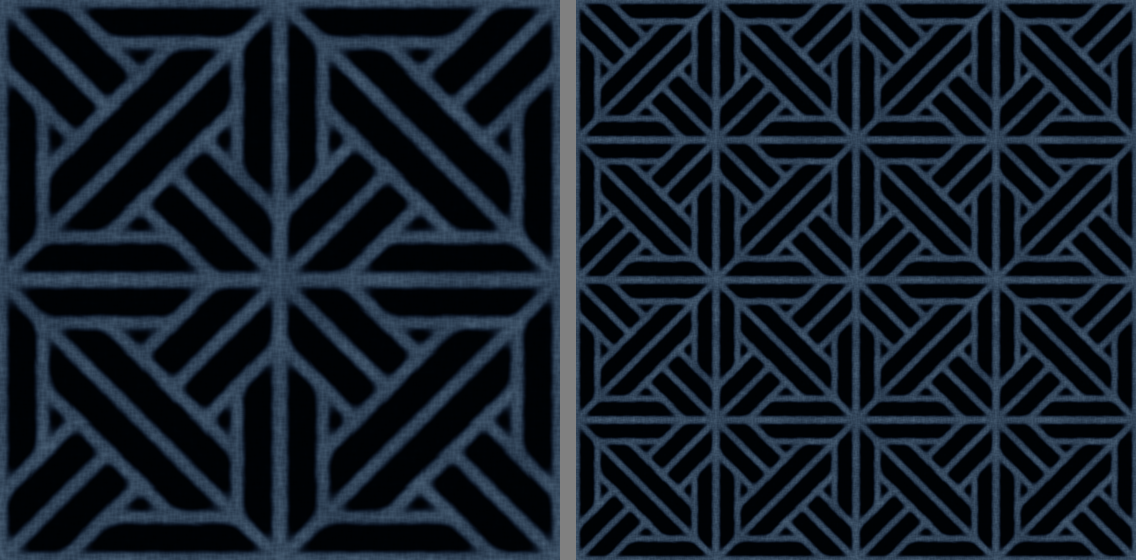
Left, the tile; right, the same tile 2 across and 2 down.
A Shadertoy shader for this pattern:

```glsl
// Woven denim lattice: four mirrored square panels of diagonal straps over black.
// Each panel is folded by abs, its straps are clipped line distances joined with
// rounded corners; wrapping cellular noise and whole-period sines give the cloth.

const float TAU = 6.2831853;
const float DIAG = 0.7071;   // turns a coordinate sum into a distance
const float STRAP = 0.458;   // offset of the outer straps, as a coordinate sum
const float FRAME = 0.693;   // half size of the inner square

vec2 hash2(vec2 p) {
    vec3 h = fract(p.xyx * vec3(0.1031, 0.1030, 0.0973));
    h += dot(h, h.yzx + 33.33);
    return fract((h.xx + h.yz) * h.zy);
}

// Distance to the nearest scattered point; wraps after "cells" cells
float cellular(vec2 uv, vec2 cells) {
    vec2 p = uv * cells, id = floor(p);
    float nearest = 4.0;
    for (int y = -1; y <= 1; y++)
    for (int x = -1; x <= 1; x++) {
        vec2 cell = id + vec2(x, y);
        vec2 r = cell + hash2(mod(cell, cells)) - p;
        nearest = min(nearest, dot(r, r));
    }
    return sqrt(nearest);
}

// Union with filleted inner corners
float join(float a, float b) {
    float k = 0.06, h = max(k - abs(a - b), 0.0) / k;
    return min(a, b) - h * h * k * 0.25;
}

// Signed distance to the straps of one panel, c in -1..1
float lattice(vec2 c) {
    float m = max(abs(c.x), abs(c.y));
    float a = abs(c.x + c.y), b = abs(c.x - c.y);
    float outsideBand = (STRAP + 0.03 - a) * DIAG;

    float d = 1.0 - m - 0.060;                                        // border
    d = join(d, a * DIAG - 0.052);                                    // long diagonal
    d = join(d, max(abs(a - STRAP) * DIAG, m - FRAME + 0.03) - 0.052); // band edges
    d = join(d, max(b * DIAG, outsideBand) - 0.052);                  // corner middle
    d = join(d, max(abs(b - STRAP) * DIAG, outsideBand) - 0.052);     // corner edges
    d = join(d, max(abs(m - FRAME), (STRAP + 0.03 - b) * DIAG) - 0.049); // frame
    return d;
}

void mainImage(out vec4 fragColor, in vec2 fragCoord) {
    vec2 uv = fragCoord / iResolution.xy;
    vec2 panel = abs(uv - 0.5) * 4.0 - 1.0;

    // Slightly uneven hems
    float d = lattice(panel);
    d += 0.003 * sin(TAU * (17.0 * uv.x + 5.0 * uv.y)) * sin(TAU * (19.0 * uv.y - 4.0 * uv.x));

    // Crossed fibres and faded patches
    float weave = cellular(uv, vec2(44.0, 170.0)) + cellular(uv, vec2(170.0, 44.0)) - 0.95;
    float patches = 0.5 - cellular(uv, vec2(9.0));
    float fade = sin(TAU * (3.0 * uv.x + 2.0 * uv.y) + 1.0) * sin(TAU * (4.0 * uv.y - uv.x));
    float cloth = 1.0 + 0.20 * weave + 0.16 * patches + 0.07 * fade;

    // Soft dark hems, paler along the strap ridge
    float soft = max(0.024, 4.0 / iResolution.y);
    float cover = 1.0 - smoothstep(-soft, soft, d + 0.003);
    float ridge = smoothstep(0.01, 0.06, -d);
    float light = cover * cloth * (0.87 + 0.16 * ridge);

    vec3 denim = vec3(0.21, 0.285, 0.365) * pow(vec3(light), vec3(1.35, 1.15, 0.95));
    vec3 black = vec3(0.001, 0.008, 0.017) * (1.0 + 0.5 * weave);
    fragColor = vec4(black * (1.0 - cover) + denim, 1.0);
}
```
